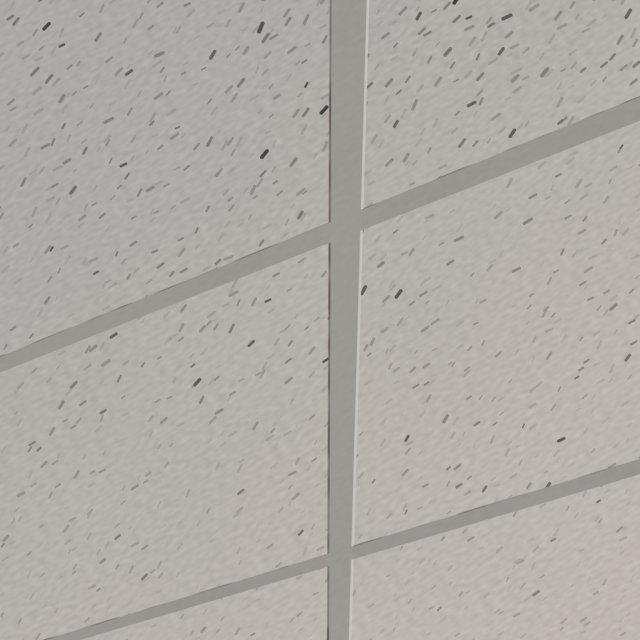
This texture is drawn by a WebGL 2 fragment shader. Its source:

```glsl
#version 300 es
precision highp float;

uniform vec2 u_resolution;
out vec4 fragColor;

// Colours
const vec3 TILE_COOL = vec3(0.672, 0.662, 0.652);
const vec3 TILE_WARM = vec3(0.742, 0.720, 0.688);
const vec3 BAR = vec3(0.592, 0.586, 0.566);
const vec3 FLECK = vec3(0.22, 0.215, 0.21);
const vec3 SHADOW = vec3(0.37, 0.33, 0.32);
const vec3 HIGHLIGHT = vec3(0.80, 0.79, 0.77);

// Ceiling grid: x = value at the left or bottom side, y = slope
const vec2 RAIL_LEFT = vec2(0.5125, 0.004);
const vec2 RAIL_RIGHT = vec2(0.547, 0.028);
const int CROSS_COUNT = 2;
const vec2 CROSS_FIRST = vec2(0.4305, 0.400);
const vec2 CROSS_STEP = vec2(-0.4595, -0.100);
const vec2 CROSS_HALF = vec2(0.0125, 0.0065);
const float CROSS_SHRINK = 0.64;
const float LINE_HALF = 0.0016;

// Flecks and grain
const float FAINT_CELLS = 36.0;
const float DARK_CELLS = 19.0;
const float FLECK_ANGLE = 0.80;
const float ANGLE_SPREAD = 0.75;
const float GRAIN_ANGLE = 0.55;
const vec2 GRAIN_SCALE = vec2(70.0, 150.0);
const float GRAIN_AMOUNT = 0.055;
const float SOFTNESS = 0.0013;

vec2 hash2(vec2 p) {
    vec3 q = fract(p.xyx * vec3(0.1031, 0.1030, 0.0973));
    q += dot(q, q.yzx + 33.33);
    return fract((q.xx + q.yz) * q.zy);
}

float cornerGradient(vec2 cell, vec2 offset) {
    return dot(hash2(cell) * 2.0 - 1.0, offset);
}

float gradientNoise(vec2 p) {
    vec2 i = floor(p), f = fract(p);
    vec2 u = f * f * f * (f * (f * 6.0 - 15.0) + 10.0);
    vec2 e = vec2(1.0, 0.0);
    float low = mix(cornerGradient(i, f), cornerGradient(i + e, f - e), u.x);
    float high = mix(cornerGradient(i + e.yx, f - e.yx), cornerGradient(i + e.xx, f - e.xx), u.x);
    return mix(low, high, u.y);
}

vec2 rotate(vec2 p, float angle) {
    float c = cos(angle), s = sin(angle);
    return vec2(c * p.x + s * p.y, c * p.y - s * p.x);
}

float band(float d, float halfWidth, float soft) {
    return 1.0 - smoothstep(-soft, soft, abs(d) - halfWidth);
}

// Short tilted capsules, at most one per jittered cell
float flecks(vec2 p, float cells, float presence, vec2 halfSize, vec2 strength, float soft, float seed) {
    vec2 home = floor(p * cells);
    float ink = 0.0;
    for (int y = -1; y <= 1; y++) {
        for (int x = -1; x <= 1; x++) {
            vec2 cell = home + vec2(x, y);
            vec2 place = hash2(cell + seed);
            vec2 look = hash2(cell + seed + 57.0);
            vec2 kind = hash2(cell + seed + 113.0);
            float angle = FLECK_ANGLE + (look.x - 0.5) * ANGLE_SPREAD;
            vec2 d = rotate(p - (cell + place) / cells, angle);
            vec2 size = halfSize * mix(0.55, 1.2, look.y);
            d.x -= clamp(d.x, -size.x, size.x);
            float shape = 1.0 - smoothstep(-soft, soft, length(d) - size.y);
            float tone = mix(strength.x, strength.y, kind.y * kind.y);
            ink = max(ink, shape * tone * step(kind.x, presence));
        }
    }
    return ink;
}

void main() {
    vec2 p = gl_FragCoord.xy / u_resolution;
    float soft = max(SOFTNESS, 0.75 / min(u_resolution.x, u_resolution.y));
    float grain = gradientNoise(rotate(p, GRAIN_ANGLE) * GRAIN_SCALE);
    float patches = gradientNoise(p * 5.0 + 9.0);

    // Mineral tiles, warmer toward the lower right
    float warmth = smoothstep(-0.5, 0.9, p.x * 0.55 - p.y * 0.65 + 0.2 + patches * 0.15);
    vec3 color = mix(TILE_COOL, TILE_WARM, warmth) + grain * GRAIN_AMOUNT;
    float scale = mix(0.75, 1.1, p.y);
    float faint = flecks(p, FAINT_CELLS, 0.75, vec2(0.0058, 0.0019) * scale, vec2(0.10, 0.42), soft, 3.0);
    float dark = flecks(p, DARK_CELLS, 0.42, vec2(0.0055, 0.0024) * scale, vec2(0.25, 0.85), soft, 41.0);
    float density = mix(0.65, 1.1, smoothstep(0.0, 0.7, p.y)) + patches * 0.3;
    color = mix(color, FLECK, clamp(max(faint, dark) * density, 0.0, 1.0));

    // Sloping cross bars, thinner with distance
    vec3 barColor = BAR + grain * 0.018 + patches * 0.02;
    float wear = smoothstep(-0.15, 0.3, gradientNoise(p * 22.0));
    float crossing = 0.0;
    for (int i = 0; i < CROSS_COUNT; i++) {
        float k = float(i);
        vec2 line = CROSS_FIRST + k * CROSS_STEP;
        float halfWidth = (CROSS_HALF.x + CROSS_HALF.y * p.x) * pow(CROSS_SHRINK, k);
        float d = p.y - line.x - line.y * p.x;
        float bar = band(d, halfWidth, soft);
        color = mix(color, barColor, bar);
        color = mix(color, SHADOW, band(d - halfWidth, LINE_HALF * 0.7, soft) * wear * 0.5);
        crossing = max(crossing, bar);
    }

    // Upright rail with a shaded left edge and a lit right edge
    float left = p.x - RAIL_LEFT.x - RAIL_LEFT.y * p.y;
    float right = p.x - RAIL_RIGHT.x - RAIL_RIGHT.y * p.y;
    float rail = smoothstep(-soft, soft, left) * smoothstep(-soft, soft, -right);
    color = mix(color, barColor + 0.01, rail);
    float open = 1.0 - crossing;
    color = mix(color, SHADOW, band(left, LINE_HALF, soft) * open * mix(0.5, 0.9, wear));
    color = mix(color, HIGHLIGHT, band(right, LINE_HALF * 1.3, soft) * open * 0.8);

    fragColor = vec4(clamp(color, 0.0, 1.0), 1.0);
}
```
